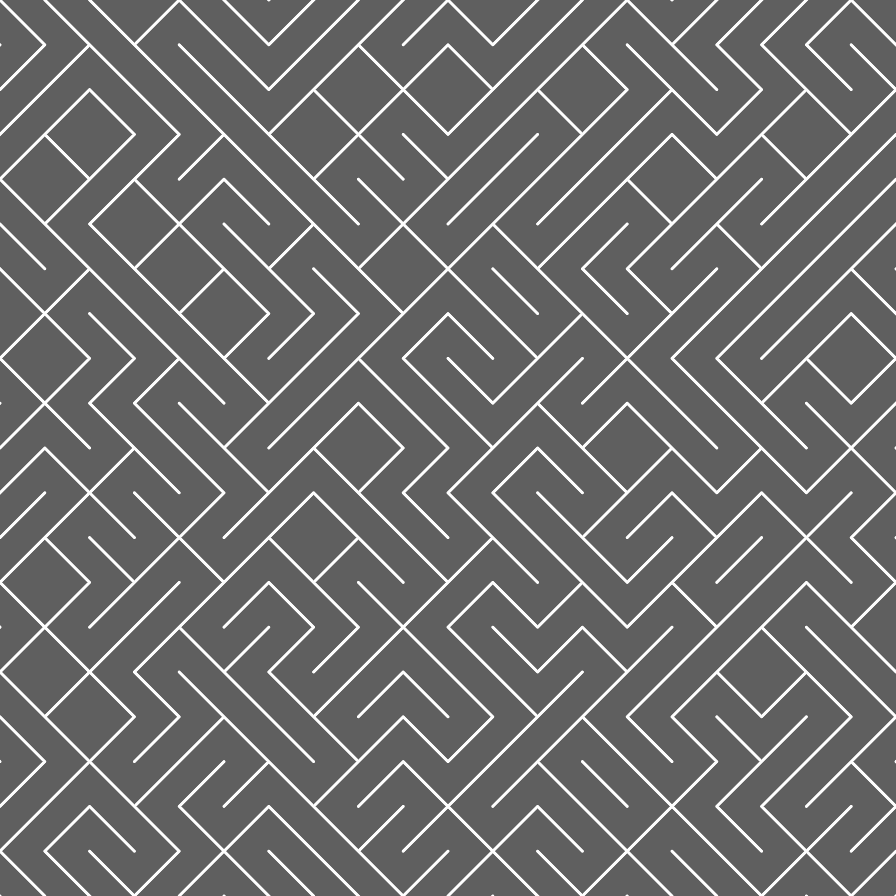
This pattern is drawn by a WebGL 1 fragment shader. Its source:

```glsl
precision highp float;

uniform vec2 u_resolution;

const float CELLS = 20.0;
const float LINE_WIDTH = 0.0033;
const float EDGE_PIXELS = 0.8;
const float FALLING_SHARE = 0.53;
const vec3 GROUND = vec3(0.373);
const vec3 LINE = vec3(0.995);

float hash(vec2 p) {
  vec3 q = fract(vec3(p.xyx) * 0.1031);
  q += dot(q, q.yzx + 33.33);
  return fract((q.x + q.y) * q.z);
}

float segmentDistance(vec2 p, vec2 a, vec2 b) {
  vec2 ab = b - a;
  float t = clamp(dot(p - a, ab) / dot(ab, ab), 0.0, 1.0);
  return length(p - a - ab * t);
}

// Distance to the one diagonal of a unit cell, rising or falling at random.
float diagonalDistance(vec2 p, vec2 cell) {
  float falling = step(hash(cell + 17.0), FALLING_SHARE);
  vec2 start = cell + vec2(0.0, falling);
  vec2 end = cell + vec2(1.0, 1.0 - falling);
  return segmentDistance(p, start, end);
}

// Nearest diagonal, including neighbours whose strokes cross the cell border.
float mazeDistance(vec2 p) {
  vec2 cell = floor(p);
  float nearest = 10.0;
  for (int y = -1; y <= 1; y++) {
    for (int x = -1; x <= 1; x++) {
      vec2 neighbour = cell + vec2(float(x), float(y));
      nearest = min(nearest, diagonalDistance(p, neighbour));
    }
  }
  return nearest;
}

float strokeCoverage(float dist, float width, float softness) {
  return clamp(0.5 + (0.5 * width - dist) / softness, 0.0, 1.0);
}

void main() {
  float canvas = min(u_resolution.x, u_resolution.y);
  vec2 uv = gl_FragCoord.xy / canvas;

  float dist = mazeDistance(uv * CELLS) / CELLS;
  float ink = strokeCoverage(dist, LINE_WIDTH, EDGE_PIXELS / canvas);

  gl_FragColor = vec4(mix(GROUND, LINE, ink), 1.0);
}
```
